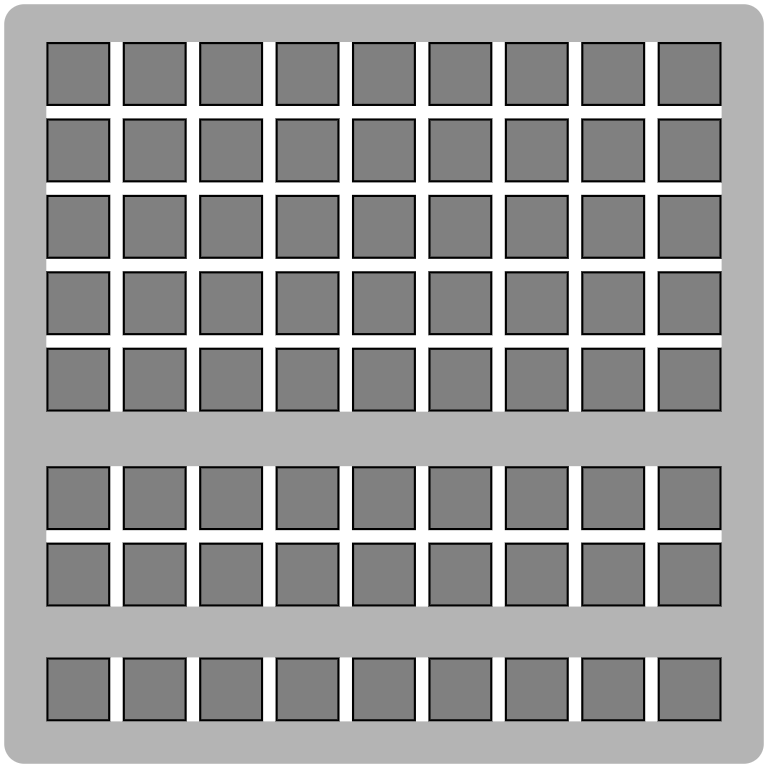
This pattern is drawn by a WebGL 1 fragment shader. Its source:

```glsl
precision highp float;

// A rounded grey panel on white, holding three blocks of outlined square tiles.
// Each block repeats its tile by a clamped grid index; every shape is a box
// distance turned into smooth coverage.

#define COLUMNS 9.0
#define PITCH 0.0995
#define TILE_SIZE 0.0833
#define OUTLINE 0.0028
#define BLOCK_LEFT 0.0603
#define PANEL_HALF 0.4945
#define PANEL_RADIUS 0.026
#define PANEL_GREY 0.706
#define TILE_GREY 0.502

uniform vec2 u_resolution;

float boxDistance(vec2 p, vec2 halfSize) {
  vec2 d = abs(p) - halfSize;
  return length(max(d, 0.0)) + min(max(d.x, d.y), 0.0);
}

// Fraction of a pixel lying inside a signed distance
float coverage(float dist, float pixel) {
  return clamp(0.5 - dist / pixel, 0.0, 1.0);
}

// White backing with rows of tiles, hung from its top edge
vec3 drawBlock(vec3 base, vec2 p, float top, float rows, float pixel) {
  vec2 count = vec2(COLUMNS, rows);
  vec2 q = vec2(p.x - BLOCK_LEFT, top - p.y);
  vec2 halfBlock = 0.5 * ((count - 1.0) * PITCH + TILE_SIZE);
  vec3 color = mix(base, vec3(1.0), coverage(boxDistance(q - halfBlock, halfBlock), pixel));

  // Nearest tile, limited to those in the block
  float gap = PITCH - TILE_SIZE;
  vec2 index = clamp(floor((q + 0.5 * gap) / PITCH), vec2(0.0), count - 1.0);
  vec2 local = q - index * PITCH - 0.5 * TILE_SIZE;
  float tile = boxDistance(local, vec2(0.5 * TILE_SIZE));
  color = mix(color, vec3(0.0), coverage(tile, pixel));
  return mix(color, vec3(TILE_GREY), coverage(tile + OUTLINE, pixel));
}

void main() {
  float side = min(u_resolution.x, u_resolution.y);
  float pixel = 1.0 / side;
  vec2 p = (gl_FragCoord.xy - 0.5 * u_resolution) / side + 0.5;

  // Rounded panel
  float panel = boxDistance(p - 0.5, vec2(PANEL_HALF - PANEL_RADIUS)) - PANEL_RADIUS;
  vec3 color = mix(vec3(1.0), vec3(PANEL_GREY), coverage(panel, pixel));

  // Blocks of five, two and one rows
  color = drawBlock(color, p, 0.9453, 5.0, pixel);
  color = drawBlock(color, p, 0.3930, 2.0, pixel);
  color = drawBlock(color, p, 0.1440, 1.0, pixel);

  gl_FragColor = vec4(color, 1.0);
}
```
